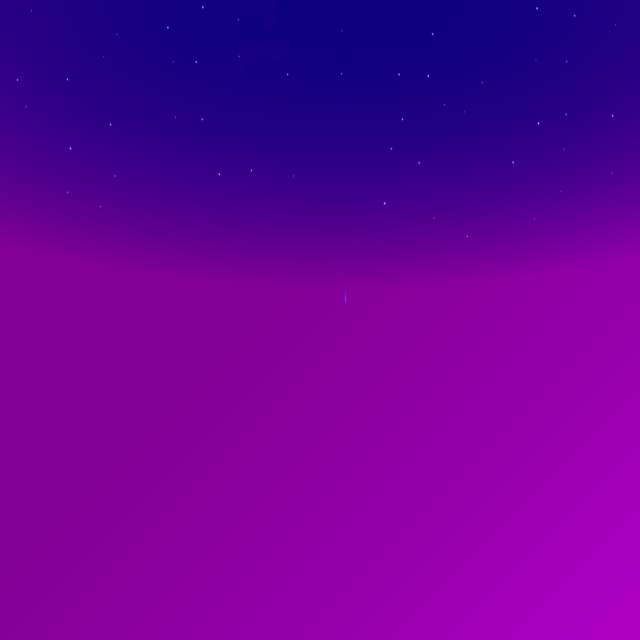
Write a three.js fragment shader that draws this background.

```glsl
// Deep blue night sky with sparse stars, fading into a magenta haze below.
varying vec2 vUv;

const vec3 ZENITH = vec3(0.05, 0.0, 0.50);
const vec3 HAZE = vec3(0.51, 0.0, 0.585);
const vec3 CORNER_GLOW = vec3(0.69, 0.0, 0.78);
const vec3 WISP = vec3(0.17, 0.0, 0.53);
const vec3 STREAK = vec3(0.52, 0.16, 1.0);
const vec3 STAR_PINK = vec3(1.0, 0.62, 1.0);
const vec3 STAR_BLUE = vec3(0.55, 0.65, 1.0);

const vec2 SKY_CENTER = vec2(0.54, 1.0);
const float SKY_SQUEEZE = 0.44;    // horizontal share of the sky dome distance
const float SKY_RADIUS = 0.45;
const float SKY_FALLOFF = 2.2;
const float GLOW_START = 0.8;      // along the diagonal, 0 to 2
const float GLOW_FALLOFF = 1.5;
const vec2 WISP_CENTER = vec2(0.415, 0.93);
const vec2 WISP_SIZE = vec2(0.05, 0.10);
const float WISP_STRENGTH = 0.4;
const vec2 STREAK_CENTER = vec2(0.540, 0.534);
const vec2 STREAK_SIZE = vec2(0.0012, 0.0075);
const float STAR_CELLS = 14.0;
const float STAR_DENSITY = 0.75;
const float STAR_FLOOR = 0.54;     // no stars below this height
const vec2 STAR_SIZE = vec2(0.0011, 0.0015);

float hash(vec2 p) {
  return fract(sin(dot(p, vec2(127.1, 311.7))) * 43758.5453);
}

float noise(vec2 p) {
  vec2 cell = floor(p);
  vec2 f = fract(p);
  f = f * f * (3.0 - 2.0 * f);
  float low = mix(hash(cell), hash(cell + vec2(1.0, 0.0)), f.x);
  float high = mix(hash(cell + vec2(0.0, 1.0)), hash(cell + 1.0), f.x);
  return mix(low, high, f.y);
}

float fbm(vec2 p) {
  float sum = 0.0;
  float amplitude = 0.5;
  for (int i = 0; i < 4; i++) {
    sum += amplitude * noise(p);
    p = p * 2.03 + 17.0;
    amplitude *= 0.5;
  }
  return sum;
}

float softSpot(vec2 offset, vec2 size) {
  vec2 q = offset / size;
  return exp(-dot(q, q));
}

// Elliptical sky dome over a haze that brightens to the lower right
vec3 background(vec2 p) {
  float diagonal = p.x + 1.0 - p.y;
  float glow = clamp((diagonal - GLOW_START) / (2.0 - GLOW_START), 0.0, 1.0);
  vec3 haze = mix(HAZE, CORNER_GLOW, pow(glow, GLOW_FALLOFF));

  float dome = length((p - SKY_CENTER) * vec2(SKY_SQUEEZE, 1.0));
  float fade = pow(clamp(dome / SKY_RADIUS, 0.0, 1.0), SKY_FALLOFF);
  return mix(ZENITH, haze, fade);
}

// One jittered star per grid cell, thinning out toward the haze
vec3 stars(vec2 p) {
  vec2 cell = floor(p * STAR_CELLS);
  vec2 jitter = vec2(hash(cell + 3.1), hash(cell + 7.7));
  vec2 center = (cell + 0.15 + 0.7 * jitter) / STAR_CELLS;

  float height = smoothstep(STAR_FLOOR, 0.8, center.y);
  float present = step(hash(cell + 11.3), STAR_DENSITY * height);
  float rank = hash(cell + 19.9);
  float brightness = mix(0.25, 1.0, rank * rank);
  vec2 size = STAR_SIZE * mix(0.8, 1.2, rank);
  vec3 tint = mix(STAR_BLUE, STAR_PINK, hash(cell + 23.5));
  return tint * present * brightness * softSpot(p - center, size);
}

void main() {
  vec2 p = vUv;
  vec3 color = background(p);

  // Faint ragged wisp near the top
  float wisp = softSpot(p - WISP_CENTER, WISP_SIZE);
  wisp *= smoothstep(0.4, 0.7, fbm(p * 38.0));
  color = mix(color, WISP, WISP_STRENGTH * wisp);

  color += stars(p);

  // Thin violet streak above the middle
  color = mix(color, STREAK, softSpot(p - STREAK_CENTER, STREAK_SIZE));

  gl_FragColor = vec4(min(color, 1.0), 1.0);
}
```
